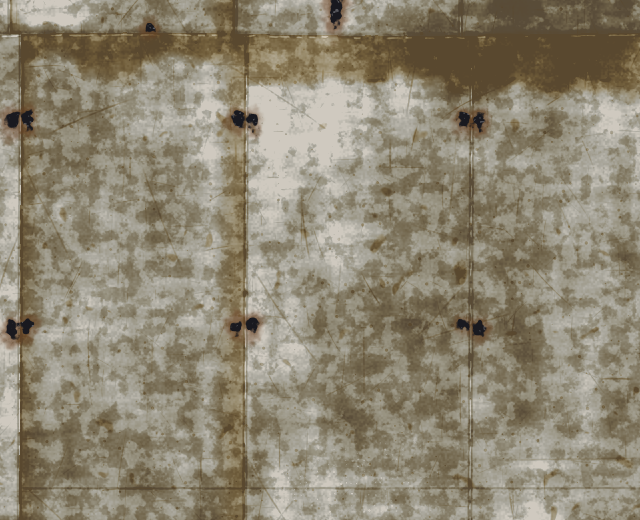
Give the GLSL for this texture, as a WebGL 1 fragment shader.

```glsl
precision highp float;
// Weathered concrete wall: form seams, paired tie holes, stains and scratches.
// Noise and soft regions add up to one tone, mapped through a colour ramp.
uniform vec2 u_resolution;

// Lengths are in canvas heights.
const float SEAM_X = 0.039, SEAM_STEP = 0.4335, SEAM_TILT = 0.004;
const float TOP_SEAM = 0.934, LOW_SEAM = 0.061;
const float HOLE_LOW = 0.372, HOLE_STEP = 0.4, HOLE_GAP = 0.0135, HOLE_SIZE = 0.011;
const float BASE_TONE = 0.57, SCRATCH_DEPTH = 0.3;
const vec3 UMBER = vec3(0.35, 0.31, 0.25);
const vec3 OLIVE = vec3(0.44, 0.40, 0.31);
const vec3 DRAB = vec3(0.52, 0.49, 0.41);
const vec3 STONE = vec3(0.60, 0.58, 0.51);
const vec3 ASH = vec3(0.67, 0.66, 0.62);
const vec3 CHALK = vec3(0.81, 0.79, 0.75);
const vec3 TAR = vec3(0.10, 0.10, 0.12);
const vec3 RUST = vec3(0.40, 0.25, 0.13);
const vec3 BROWN_TINT = vec3(1.0, 0.91, 0.73);

vec2 hash2(vec2 p) {
  vec3 q = fract(p.xyx * vec3(0.1031, 0.1030, 0.0973));
  q += dot(q, q.yzx + 33.33);
  return fract((q.xx + q.yz) * q.zy);
}
float noise(vec2 p) {
  vec2 i = floor(p), f = fract(p), e = vec2(1, 0);
  f *= f * (3.0 - 2.0 * f);
  return mix(mix(hash2(i).x, hash2(i + e).x, f.x),
             mix(hash2(i + e.yx).x, hash2(i + 1.0).x, f.x), f.y);
}
float fbm(vec2 p) {
  float sum = 0.0, amp = 0.533;
  for (int i = 0; i < 4; i++) {
    sum += amp * noise(p);
    p = mat2(1.98, 0.28, -0.28, 1.98) * p + 17.3;
    amp *= 0.5;
  }
  return sum;
}
float sat(float x) { return clamp(x, 0.0, 1.0); }
float inside(float d, float r, float soft) { return 1.0 - smoothstep(r - soft, r + soft, d); }
float blob(vec2 p, float x, float y, float rx, float ry) {
  p = (p - vec2(x, y)) / vec2(rx, ry);
  return exp(-dot(p, p));
}

// Round cellular spots; share is the part of the cells that is filled.
float spots(vec2 p, float cell, float share) {
  vec2 id = floor(p / cell), h = hash2(id + 71.0), g = hash2(id + 13.0);
  float d = length(fract(p / cell) - 0.3 - 0.4 * h);
  return step(g.x, share) * inside(d, 0.07 + 0.14 * g.y * g.y, 0.07);
}
// One slightly bowed stroke per cell, mostly upright or level.
float scratches(vec2 p, float cell, float width, float soft) {
  float mark = 0.0;
  for (int j = -1; j <= 1; j++) for (int i = -1; i <= 1; i++) {
    vec2 id = floor(p / cell) + vec2(i, j);
    vec2 h = hash2(id + cell * 900.0), g = hash2(id + 57.0 + cell * 500.0);
    float k = h.y - 0.5, angle = 1.57 * step(0.4, g.x) + 6.4 * k * k * k;
    vec2 dir = vec2(cos(angle), sin(angle)), d = p / cell - id - h;
    float along = dot(d, dir), reach = 0.15 + 0.7 * g.y * g.y;
    float across = dot(d, vec2(-dir.y, dir.x)) + (h.x - 0.5) * 0.25 * along * along;
    float fade = 1.0 - smoothstep(reach * 0.5, reach, abs(along));
    mark = max(mark, inside(abs(across) * cell, width, soft) * (0.3 + 0.7 * h.x) * fade);
  }
  return mark;
}
vec3 ramp(float t) {
  t *= 5.0;
  vec3 c = mix(UMBER, OLIVE, sat(t));
  c = mix(c, DRAB, sat(t - 1.0));
  c = mix(c, STONE, sat(t - 2.0));
  c = mix(c, ASH, sat(t - 3.0));
  return mix(c, CHALK, sat(t - 4.0));
}

void main() {
  vec2 p = gl_FragCoord.xy / u_resolution.y;
  float soft = max(0.0012, 0.8 / u_resolution.y);
  vec2 warp = vec2(fbm(p * 9.0), fbm(p * 9.0 + 40.0)) - 0.5;
  vec2 w = p + 0.14 * warp, s = p + 0.006 * warp;
  float fine = fbm(p * 55.0), grit = noise(p * 260.0);

  // Panel layout: the strip above the top seam has shifted joints.
  float top = p.y - TOP_SEAM - 0.003 * (sin(p.x * 6.0) + fine - 0.5);
  float low = p.y - LOW_SEAM - 0.003 * (fine - 0.5);
  float upper = step(0.0, top);
  float sx = (p.x - SEAM_X - SEAM_TILT * (p.y - 0.5) + 0.022 * upper) / SEAM_STEP;
  float seam = floor(sx + 0.5), panel = floor(sx);
  float joint = (sx - seam) * SEAM_STEP + 0.002 * (fine - 0.5);

  // Broad light and stained regions.
  float band = (1.0 - upper) * step(0.0, panel) * smoothstep(0.82, 0.87, w.y + 0.025 * (panel - 1.0));
  float edge = blob(vec2(joint, 0), -0.012, 0.0, 0.035, 1.0) * step(seam, 1.5) * step(0.0, panel);
  edge *= 1.0 - 0.8 * step(0.5, panel);
  float tone = BASE_TONE - 0.33 * band - 0.2 * edge - 0.05 * step(abs(panel), 0.5);
  tone += 0.24 * step(panel, -0.5) * (1.0 - smoothstep(0.72, 0.85, w.y));
  tone += 0.25 * blob(w, 0.55, 0.5, 0.13, 0.36) + 0.16 * blob(w, 0.66, 0.75, 0.16, 0.1);
  tone += 0.2 * blob(w, 1.17, 0.32, 0.13, 0.28) + 0.2 * blob(w, 0.18, 0.24, 0.08, 0.11);
  tone += 0.22 * blob(w, 0.91, 0.76, 0.06, 0.08) + 0.14 * blob(w, 0.58, 0.1, 0.1, 0.09);
  tone -= 0.2 * blob(w, 0.77, 0.2, 0.14, 0.15) + 0.14 * blob(w, 0.98, 0.5, 0.07, 0.35);
  tone += upper * (0.22 * smoothstep(0.955, 0.975, w.y) - 0.18 - 0.12 * step(1.5, panel));

  // Mottling, streaks and flaked surface.
  tone += 0.9 * (fbm(w * 5.0 + 3.0) - 0.5) + 0.45 * (fbm(p * vec2(30, 5)) - 0.5);
  tone += 0.4 * (fbm(p * vec2(10, 48)) - 0.5) + 0.16 * (grit - 0.5);
  tone += 0.3 * (smoothstep(0.38, 0.62, fine + 0.5 * (tone - 0.5)) - 0.5);

  // Scratches, pits and pale flecks.
  float marks = max(scratches(s, 0.2, 0.0016, soft), scratches(s, 0.09, 0.001, soft));
  marks = max(marks, 0.7 * scratches(s, 0.05, 0.0007, soft));
  marks *= 0.45 + 0.55 * smoothstep(0.3, 0.6, fine);
  float pits = max(spots(w, 0.055, 0.2), 0.8 * spots(s, 0.016, 0.13));
  tone -= SCRATCH_DEPTH * marks + 0.28 * pits;
  tone += 0.35 * spots(p, 0.011, 0.35) * blob(w, 0.68, 0.08, 0.16, 0.07);

  // Seams: a dark groove carrying a broken pale ridge.
  float broken = smoothstep(0.4, 0.62, noise(p * 80.0));
  tone -= 0.38 * inside(abs(joint), 0.0045, 0.002) + 0.25 * inside(abs(top), 0.006, 0.004);
  tone -= 0.3 * inside(abs(low), 0.002, soft) * step(0.0, panel);
  tone += 0.6 * broken * max(inside(abs(joint), 0.0012, soft), inside(abs(top + 0.004), 0.0018, soft));
  float brown = sat(0.75 * band + 0.65 * edge + 0.5 * marks + 0.6 * pits + 0.8 * (0.48 - tone));
  vec3 color = ramp(tone) * mix(vec3(1), BROWN_TINT, brown);

  // Ragged tie holes in pairs, with rust around them and short drips.
  float hole = length((p - vec2(0.645, 0.978)) * vec2(1, 0.45));
  hole = min(hole, length(p - vec2(0.289, 0.944)) + 0.003);
  for (int row = 0; row < 2; row++) for (int side = 0; side < 2; side++) {
    vec2 id = vec2(row, side), h = hash2(id + 3.0 * seam + 5.0) - 0.5;
    vec2 d = vec2(joint - HOLE_GAP * (2.0 * id.y - 1.0), p.y - HOLE_LOW - HOLE_STEP * id.x) - 0.006 * h;
    d.y *= d.y < 0.0 ? 0.65 : 1.0;
    hole = min(hole, length(d) + 0.003 * h.y);
  }
  hole += 0.016 * (fine - 0.5) + 0.01 * (noise(p * 130.0) - 0.5);
  color = mix(color, RUST, 0.65 * (1.0 - smoothstep(0.008, 0.032, hole + 0.02 * warp.x)));
  color = mix(color, TAR + 0.25 * smoothstep(0.78, 0.95, grit), inside(hole, HOLE_SIZE, 0.002));
  gl_FragColor = vec4(color, 1.0);
}
```
